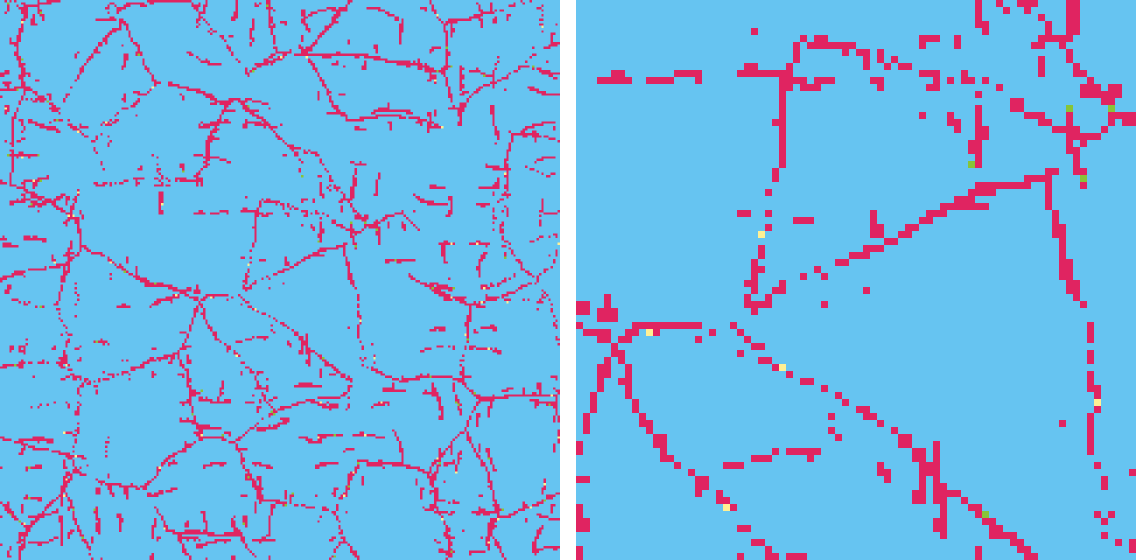
Left: the whole. Right: its middle third, enlarged.
Write a WebGL 1 fragment shader that draws this pattern.

```glsl
precision highp float;
uniform vec2 u_resolution;

float hash(vec2 p) {
  return fract(sin(dot(p, vec2(127.1, 311.7))) * 43758.5453);
}

vec2 hash2(vec2 p) {
  return vec2(hash(p), hash(p + 41.3));
}

float noise(vec2 p) {
  vec2 i = floor(p), f = fract(p);
  f = f * f * (3.0 - 2.0 * f);
  return mix(mix(hash(i), hash(i + vec2(1, 0)), f.x),
             mix(hash(i + vec2(0, 1)), hash(i + vec2(1, 1)), f.x), f.y);
}

vec2 wobble(vec2 p) {
  return vec2(noise(p), noise(p + 17.7)) - 0.5;
}

// Distance to the borders of Voronoi cells, with some borders left out
float veins(vec2 p) {
  p *= 6.3;
  vec2 base = floor(p), nearId = base, nearSeed = p;
  float nearest = 9.0;
  for (int y = -1; y <= 1; y++) {
    for (int x = -1; x <= 1; x++) {
      vec2 id = base + vec2(x, y);
      vec2 seed = id + hash2(id) - p;
      float d = dot(seed, seed);
      if (d < nearest) {
        nearest = d;
        nearId = id;
        nearSeed = seed;
      }
    }
  }
  float border = 9.0;
  for (int y = -2; y <= 2; y++) {
    for (int x = -2; x <= 2; x++) {
      vec2 id = nearId + vec2(x, y);
      vec2 seed = id + hash2(id) - p;
      vec2 across = seed - nearSeed;
      if (dot(across, across) > 0.0001 && hash(id + nearId + 7.7) > 0.2) {
        border = min(border, dot(0.5 * (seed + nearSeed), normalize(across)));
      }
    }
  }
  return border / 6.3;
}

// Distance to a bent stroke that runs along x
float arc(vec2 p, float start, float len, float bend) {
  float t = clamp(p.x - start, 0.0, len);
  float slope = 2.0 * bend * t;
  return length(vec2(p.x - start - t, (p.y - bend * t * t) / sqrt(1.0 + slope * slope)));
}

// One randomly turned stroke in each square of a grid
float whiskers(vec2 p, float count, float chance) {
  vec2 id = floor(p * count), q = fract(p * count) - 0.5;
  if (hash(id + count) > chance) return 1.0;
  if (hash(id + 3.1) > 0.5) q = q.yx;
  q *= sign(hash2(id + 5.3) - 0.5);
  q.y += 0.3 - 0.4 * hash(id + 8.9);
  return arc(q, -0.45 + 0.2 * hash(id + 2.7), 0.3 + 0.4 * hash(id + 6.1),
             0.6 * hash(id + 9.4)) / count;
}

// Mirrored fans of strokes
float fans(vec2 p) {
  vec2 g = p * 5.0 + 0.37;
  vec2 id = floor(g), q = fract(g) - 0.5;
  if (hash(id + 12.3) > 0.65) return 1.0;
  if (hash(id + 14.9) > 0.6) q = q.yx;
  q.x = abs(q.x);
  float d = 5.0;
  for (int i = 0; i < 3; i++) {
    vec2 r = hash2(id + 3.7 * float(i) + 20.1);
    float y = 0.25 * (float(i) - 1.0) + 0.12 * (r.x - 0.5);
    d = min(d, arc(q - vec2(0, y), 0.06 + 0.12 * r.y, 0.12 + 0.2 * r.x,
                   sign(y) * (0.4 + r.y)));
  }
  return d / 5.0;
}

// Colour of the square tile that holds p
vec3 tileColor(vec2 p) {
  vec3 sky = vec3(0.40, 0.77, 0.945), crimson = vec3(0.88, 0.14, 0.38);
  vec2 tile = floor(p * 240.0);
  vec2 c = (tile + 0.5) / 240.0;

  float vein = veins(c + 0.025 * wobble(c * 13.0) + 0.008 * wobble(c * 42.0));
  vec2 bent = c + 0.006 * wobble(c * 30.0);
  float d = min(vein, min(whiskers(bent, 12.0, 0.55), fans(bent)));
  if (vein < 0.025) d = min(d, whiskers(c, 38.0, 0.35));

  // Beads thicken the strokes, worn stretches lose tiles
  float bead = step(0.76, hash(floor(tile / 2.0) + 31.0));
  float worn = step(0.64, noise(c * 11.0 + 50.0)) * step(hash(tile + 63.0), 0.4);
  if (d * 240.0 > 0.55 + 0.5 * bead || worn > 0.5) return sky;

  float accent = hash(tile + 87.0);
  if (accent > 0.983) return vec3(1.0, 0.94, 0.58);
  if (accent > 0.964) return vec3(0.53, 0.77, 0.22);
  return crimson;
}

void main() {
  // Four samples smooth the tile edges
  vec3 color = vec3(0.0);
  for (int i = 0; i < 4; i++) {
    vec2 shift = vec2(mod(float(i), 2.0), floor(float(i) / 2.0)) * 0.5 - 0.25;
    color += tileColor((gl_FragCoord.xy + shift) / min(u_resolution.x, u_resolution.y));
  }
  gl_FragColor = vec4(color / 4.0, 1.0);
}
```
